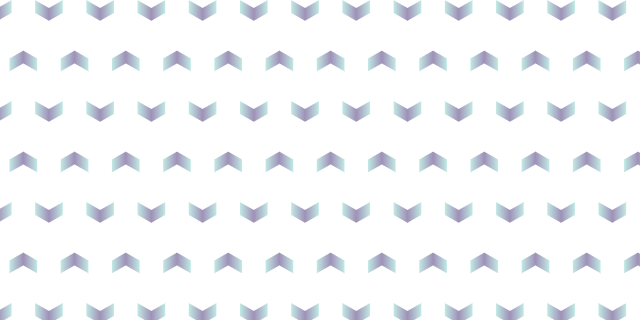
Give the GLSL for this pattern, as a Shadertoy shader.

```glsl
// Lengths are fractions of the canvas height
const vec2 ORIGIN = vec2(0.0729, 0.4939);   // centre of one upward chevron
const float COLUMN_GAP = 0.16005;
const float ROW_GAP = 0.1578;
const float HALF_WIDTH = 0.0432;
const float THICKNESS = 0.0400;             // vertical thickness of an arm
const float ARM_DROP = 0.0245;              // fall from apex to outer edge

const vec3 BACKGROUND = vec3(1.0);
const vec3 SPINE_COLOR = vec3(0.623, 0.567, 0.720);
const vec3 TIP_COLOR = vec3(0.757, 0.915, 0.892);

// Signed distance bound to an upward chevron with vertical outer edges
float chevronDistance(vec2 p) {
    float slope = ARM_DROP / HALF_WIDTH;
    float x = abs(p.x);
    float armCentre = 0.5 * ARM_DROP - slope * x;
    float arm = (abs(p.y - armCentre) - 0.5 * THICKNESS) * inversesqrt(1.0 + slope * slope);
    return max(arm, x - HALF_WIDTH);
}

void mainImage(out vec4 fragColor, in vec2 fragCoord) {
    float pixel = 1.0 / iResolution.y;
    vec2 p = fragCoord * pixel - ORIGIN;

    // Alternate rows shift by half a column and point downward
    float row = floor(p.y / ROW_GAP + 0.5);
    float odd = mod(row, 2.0);
    float column = p.x / COLUMN_GAP - 0.5 * odd;
    vec2 cell = vec2((fract(column + 0.5) - 0.5) * COLUMN_GAP, p.y - row * ROW_GAP);
    cell.y *= 1.0 - 2.0 * odd;

    // Gradient from the central spine to both outer edges
    float spread = clamp(abs(cell.x) / HALF_WIDTH, 0.0, 1.0);
    vec3 fill = mix(SPINE_COLOR, TIP_COLOR, spread);

    float coverage = clamp(0.5 - chevronDistance(cell) / pixel, 0.0, 1.0);
    fragColor = vec4(mix(BACKGROUND, fill, coverage), 1.0);
}
```
